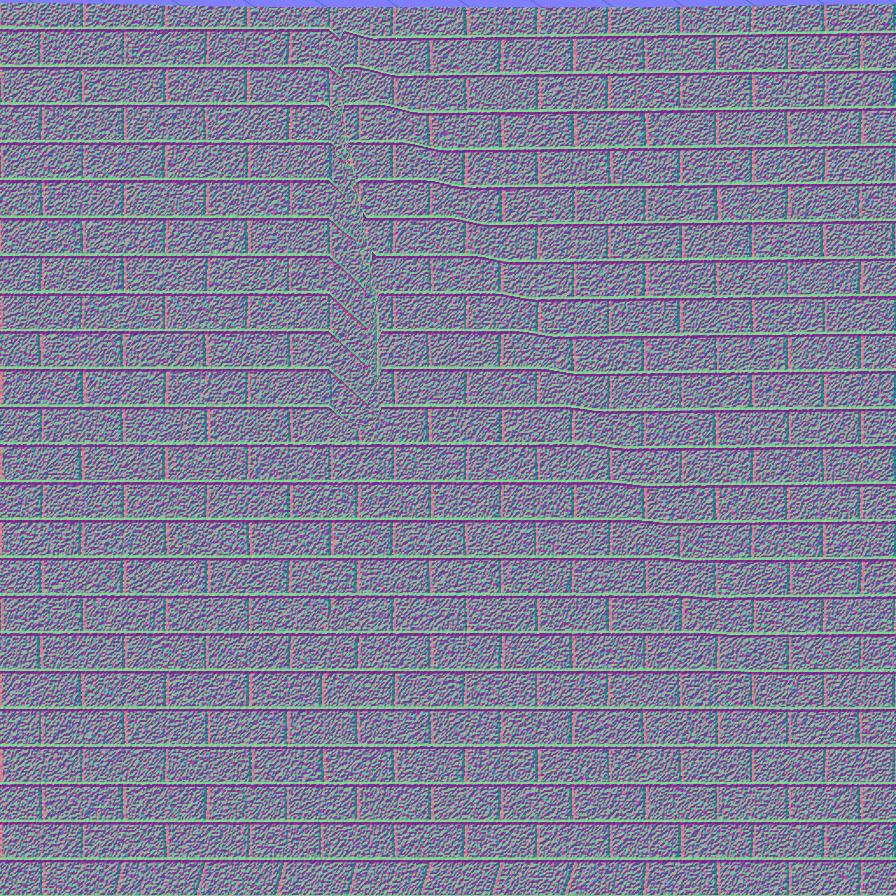
A WebGL 1 fragment shader for this texture map:

```glsl
precision highp float;
// Normal map of a grainy running-bond brick wall with a stepped settlement and a crack.
uniform vec2 u_resolution;

const float COURSE_HEIGHT = 0.04214;
const float FIRST_BED     = 0.0326;   // first bed joint, measured from the top
const float LAST_COURSE   = 22.0;
const float PITCH_LEFT    = 10.83;    // bricks per canvas width, each side
const float PITCH_RIGHT   = 12.49;
const float BED_WIDTH     = 0.0028;   // half widths of the joints
const float HEAD_WIDTH    = 0.0030;
const float GRAIN_CELLS   = 512.0;
const float GRAIN_SLOPE   = 8.0;
const float GRAIN_TILT    = 0.58;     // contrast of grain and of joints
const float JOINT_TILT    = 0.78;
const float JOINT_SLOPE   = 5.0;
const float BLUE_TILT     = 0.5;
const float CRACK_LEFT    = 0.367;
const float CRACK_BOTTOM  = 0.475;
const vec3  FLAT_COLOR    = vec3(0.50, 0.50, 1.0);

float hash(vec2 p) {
  vec3 q = fract(vec3(p.xyx) * 0.1031);
  q += dot(q, q.yzx + 33.33);
  return fract((q.x + q.y) * q.z);
}

float valueNoise(vec2 p) {
  vec2 i = floor(p), f = fract(p);
  f = f * f * (3.0 - 2.0 * f);
  return mix(mix(hash(i), hash(i + vec2(1.0, 0.0)), f.x),
             mix(hash(i + vec2(0.0, 1.0)), hash(i + 1.0), f.x), f.y);
}

// Slope of the rough brick surface.
vec2 grainSlope(vec2 p) {
  vec2 q = p * GRAIN_CELLS + 0.5;
  vec2 e = vec2(0.5, 0.0);
  return GRAIN_SLOPE * vec2(valueNoise(q - e.xy) - valueNoise(q + e.xy),
                            valueNoise(q - e.yx) - valueNoise(q + e.yx));
}

// Courses drop across a diagonal, then climb back toward the right edge.
float settlement(vec2 p) {
  float edge = 0.39 + 0.61 * p.y;
  float drop = 0.011 * clamp(1.0 - p.y / 0.85, 0.0, 1.0);
  float recovery = 0.6 * clamp((p.x - edge) / max(1.0 - edge, 0.05), 0.0, 1.0);
  return drop * smoothstep(edge - 0.04, edge + 0.005, p.x) * (1.0 - recovery);
}

float crackTip(float y) {
  return mix(0.372, 0.414, smoothstep(0.1, 0.37, y));
}

// Bed joints sag into V shapes inside the crack.
float crackSag(vec2 p) {
  float tip = crackTip(p.y);
  float sag = max(0.0, min((p.x - CRACK_LEFT) * 0.9, (tip + 0.012 - p.x) * 2.5));
  return sag * (1.0 - smoothstep(CRACK_BOTTOM - 0.01, CRACK_BOTTOM + 0.01, p.y));
}

float band(float d, float halfWidth, float aa) {
  return 1.0 - smoothstep(halfWidth - aa, halfWidth + aa, abs(d));
}

float softSign(float d, float aa) {
  return clamp(d / aa, -1.0, 1.0);
}

// Colour of a slope, with its sideways tilt scaled.
vec3 slopeColor(vec2 slope, float tilt) {
  return 0.5 + 0.5 * normalize(vec3(slope, 1.0)) * vec3(tilt, tilt, BLUE_TILT);
}

void main() {
  vec2 p = gl_FragCoord.xy / u_resolution;
  p.y = 1.0 - p.y;                              // y runs downward
  float aa = 0.7 / min(u_resolution.x, u_resolution.y);

  // Courses, bent by the settlement and the crack
  float sag = crackSag(p);
  float torn = smoothstep(0.09, 0.13, p.y) * (1.0 - smoothstep(0.28, 0.36, p.y))
             * band(p.x - crackTip(p.y) - 0.003, 0.009, 0.006);
  float shred = torn * 0.024 * (valueNoise(p * vec2(170.0, 110.0)) - 0.5);
  float level = (p.y - settlement(p) - sag - shred - FIRST_BED) / COURSE_HEIGHT;
  float course = floor(level), across = fract(level);
  float bedDist = (fract(level + 0.5) - 0.5) * COURSE_HEIGHT;

  // Head joints: wider bricks on the left, leaning joints in the last course
  float lean = step(LAST_COURSE, course) * smoothstep(0.06, 0.16, p.x)
             * (1.0 - smoothstep(0.6, 0.78, p.x));
  float x = p.x + 0.012 * lean * across;
  float seam = mix(0.377, 0.27, smoothstep(0.65, 0.85, p.y));
  float onRight = step(seam, p.x);
  float pitch = mix(PITCH_LEFT, PITCH_RIGHT, onRight);
  float column = mix(x * PITCH_LEFT, 12.0 - (1.0 - x) * PITCH_RIGHT, onRight);
  column += 0.5 * (1.0 - mod(course, 2.0));
  vec2 jointId = vec2(floor(column + 0.5), course + 7.0);
  float wobble = (hash(jointId) - 0.5) * 0.003
               + (hash(jointId + 31.7) - 0.5) * 0.004 * (across - 0.5);
  float headDist = (fract(column + 0.5) - 0.5) / pitch + wobble;
  float headWidth = HEAD_WIDTH * mix(0.8, 1.15, hash(jointId + 5.3));
  float head = band(headDist, headWidth, aa) * (1.0 - smoothstep(0.002, 0.005, sag));

  // Broken right side of the crack
  float breakDist = p.x - crackTip(p.y) - 0.007 - shred;
  float broken = band(breakDist, 0.0025, aa) * smoothstep(0.09, 0.13, p.y)
               * (1.0 - smoothstep(0.41, 0.45, p.y));

  // Grain first, then the bevels of the joints
  vec2 grain = grainSlope(p);
  vec3 color = slopeColor(grain, GRAIN_TILT);
  vec2 headSlope = vec2(softSign(headDist, aa), 0.0) * JOINT_SLOPE;
  color = mix(color, slopeColor(headSlope + 0.4 * grain, JOINT_TILT), head * 0.9);
  vec2 breakSlope = vec2(softSign(breakDist, aa), 0.4) * JOINT_SLOPE;
  color = mix(color, slopeColor(breakSlope + 0.5 * grain, JOINT_TILT), broken * 0.75);
  vec2 bedSlope = vec2(0.0, -softSign(bedDist, aa)) * JOINT_SLOPE;
  bedSlope.x = -0.7 * bedSlope.y * smoothstep(0.002, 0.006, sag);
  color = mix(color, slopeColor(bedSlope + 0.4 * grain, JOINT_TILT), band(bedDist, BED_WIDTH, aa) * 0.9);

  // Smooth strip above the wall, with faint slanted seams
  float stripEdge = 0.003 + 0.005 * smoothstep(0.0, 0.35, p.x) * (1.0 - 0.7 * smoothstep(0.7, 1.0, p.x));
  float seamDist = (fract((p.x - 1.5 * p.y) * PITCH_RIGHT + 0.1) - 0.5) / PITCH_RIGHT;
  vec3 strip = FLAT_COLOR - vec3(0.12, 0.05, 0.15) * band(seamDist, 0.0015, aa);
  color = mix(strip, color, smoothstep(stripEdge - aa, stripEdge + aa, p.y));

  gl_FragColor = vec4(color, 1.0);
}
```
